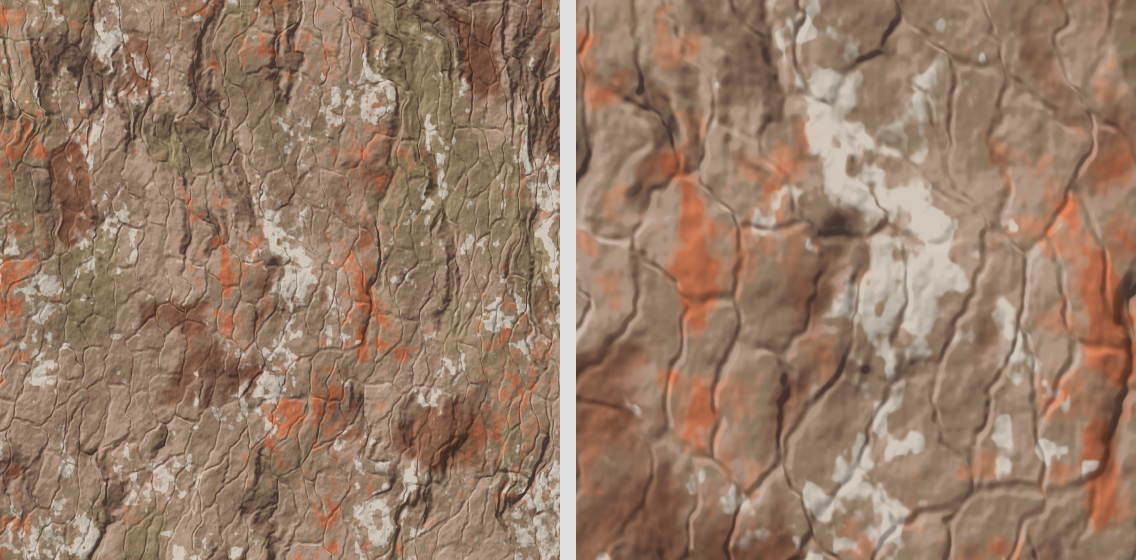
Left, the full canvas; right, a detail of the centre.
Reproduce this texture procedurally as a Shadertoy shader.

```glsl
// Weathered tree bark: vertical furrows, flaky plates, pale lichen and rusty hollows.

float hash(vec2 p) {
    return fract(sin(dot(p, vec2(127.1, 311.7))) * 43758.5453);
}

float noise(vec2 p) {
    vec2 i = floor(p), f = fract(p);
    f = f * f * (3.0 - 2.0 * f);
    return mix(mix(hash(i), hash(i + vec2(1, 0)), f.x),
               mix(hash(i + vec2(0, 1)), hash(i + vec2(1, 1)), f.x), f.y);
}

float fbm(vec2 p, int octaves) {
    float sum = 0.0, total = 0.0, amp = 0.5;
    for (int i = 0; i < octaves; i++) {
        sum += amp * noise(p);
        total += amp;
        amp *= 0.53;
        p = p * 2.03 + vec2(17.3, 9.1);
    }
    return sum / total;
}

// Leaning, ragged coordinates shared by relief and stains
vec2 warp(vec2 p) {
    vec2 ragged = vec2(fbm(p * 10.0 + 3.0, 5), fbm(p * 10.0 + 41.0, 5)) - 0.5;
    float lean = noise(p * 2.6 + 7.0) - 0.5;
    return p + 0.075 * ragged + vec2(0.10 * lean, 0.0);
}

// Flake height: random level per cell, dropping to a crack at the border
float plates(vec2 p) {
    vec2 cell = floor(p);
    float nearest = 9.0, second = 9.0, level = 0.0;
    for (int y = -1; y <= 1; y++)
    for (int x = -1; x <= 1; x++) {
        vec2 id = cell + vec2(x, y);
        vec2 site = id + vec2(hash(id), hash(id + 53.0));
        float d = distance(p, site);
        if (d < nearest) {
            second = nearest;
            nearest = d;
            level = hash(id + 91.0);
        } else {
            second = min(second, d);
        }
    }
    return smoothstep(0.0, 0.16, second - nearest) * (0.5 + 0.8 * level);
}

float hollows(vec2 w) {
    return smoothstep(0.62, 0.73, fbm(w * vec2(8.0, 4.5) + 63.0, 4));
}

// Furrows are the broken contour lines of vertically stretched noise
float relief(vec2 p) {
    vec2 w = warp(p);
    float contour = abs(fbm(w * vec2(12.0, 3.2) + 5.0, 4) - 0.5);
    float depth = smoothstep(0.25, 0.6, noise(w * vec2(9.0, 6.0) + 30.0));
    float furrow = mix(1.0, smoothstep(0.0, 0.085, contour), 0.25 + 0.75 * depth);
    float h = 0.5 * furrow + 0.15 * plates(w * vec2(27.0, 13.0));
    h += 0.5 * fbm(w * vec2(24.0, 13.0) + 11.0, 4);
    h += 0.28 * fbm(p * vec2(75.0, 60.0), 3);
    return h - 0.28 * hollows(w);
}

// Shadow brown to dusty pink-grey
vec3 barkColor(float t) {
    vec3 c = mix(vec3(0.27, 0.21, 0.19), vec3(0.46, 0.36, 0.30), smoothstep(0.02, 0.32, t));
    c = mix(c, vec3(0.56, 0.47, 0.38), smoothstep(0.28, 0.50, t));
    c = mix(c, vec3(0.69, 0.58, 0.51), smoothstep(0.48, 0.70, t));
    return mix(c, vec3(0.79, 0.72, 0.66), smoothstep(0.70, 1.0, t));
}

void mainImage(out vec4 fragColor, in vec2 fragCoord) {
    vec2 p = fragCoord / iResolution.y;
    vec2 w = warp(p);

    // Relief lit from the upper left
    float h = relief(p);
    float light = clamp(h - relief(p + vec2(-0.0020, 0.0028)), -0.13, 0.13);
    float mottle = fbm(w * vec2(14.0, 7.0) + 77.0, 5) - 0.5;
    float tone = 0.52 + 0.58 * (h - 0.95) + 2.1 * light + 0.4 * mottle;
    vec3 color = barkColor(tone);
    float shade = clamp(0.55 + 0.85 * tone, 0.4, 1.3);

    // Olive moss and warm rust stains
    float moss = smoothstep(0.48, 0.66, fbm(w * vec2(7.0, 4.0) + 21.0, 5));
    color = mix(color, vec3(0.51, 0.45, 0.31) * shade, 0.5 * moss);
    float speck = fbm(p * vec2(62.0, 44.0) + 15.0, 3);
    float stain = 0.55 * fbm(w * vec2(8.0, 4.0) + 130.0, 4) + 0.45 * speck;
    color = mix(color, vec3(0.67, 0.46, 0.35) * shade, 0.75 * smoothstep(0.53, 0.61, stain));
    color = mix(color, vec3(0.70, 0.37, 0.24) * shade, 0.7 * smoothstep(0.62, 0.67, stain));
    color = mix(color, vec3(0.53, 0.32, 0.23) * shade, 0.6 * hollows(w));

    // Crusty lichen on raised faces
    float crust = 0.6 * fbm(w * vec2(15.0, 7.0) + 170.0, 4)
                + 0.4 * fbm(p * vec2(80.0, 60.0) + 8.0, 3);
    float lichen = smoothstep(0.57, 0.63, crust) * smoothstep(0.72, 0.95, h);
    color = mix(color, vec3(0.78, 0.75, 0.71) * clamp(shade, 0.7, 1.08), 0.85 * lichen);

    fragColor = vec4(clamp(color, 0.0, 1.0), 1.0);
}
```
